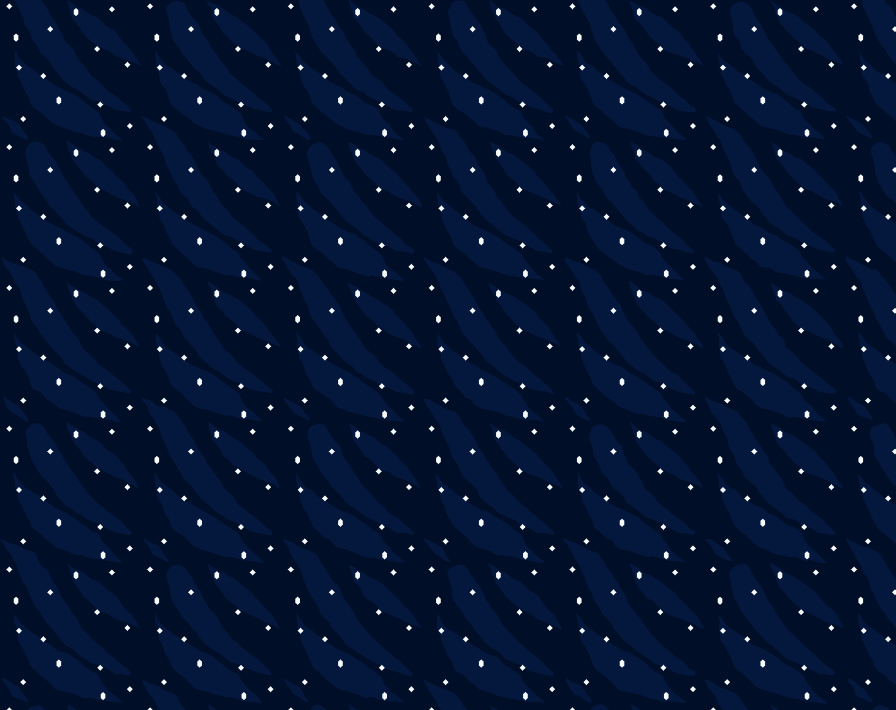
This pattern is drawn by a WebGL 2 fragment shader. Its source:

```glsl
#version 300 es
precision highp float;
// Night sky of square repeats: three tapered cloud streaks per tile and
// a fixed scatter of small and tall stars. Streaks are chains of tapered
// segments; alternate tiles join or split the head of the long streak.

uniform vec2 u_resolution;
out vec4 fragColor;

const float TILES_ACROSS = 6.364;
const vec3 SKY = vec3(0.003, 0.055, 0.152);
const vec3 CLOUD = vec3(0.015, 0.09, 0.24);
const vec3 STAR = vec3(0.97, 0.98, 0.98);

// Streak keys: centre x, centre y (downwards), half width, in tile units.
const vec3 LONG_STREAK[8] = vec3[8](
  vec3(0.26, 0.085, 0.075), vec3(0.31, 0.21, 0.1), vec3(0.37, 0.315, 0.098),
  vec3(0.52, 0.515, 0.086), vec3(0.635, 0.615, 0.07), vec3(0.74, 0.685, 0.055),
  vec3(0.83, 0.74, 0.042), vec3(0.92, 0.785, 0.014));
const vec3 UPPER_STREAK[8] = vec3[8](
  vec3(0.48, 0.01, 0.005), vec3(0.56, 0.11, 0.048), vec3(0.65, 0.19, 0.073),
  vec3(0.75, 0.275, 0.076), vec3(0.85, 0.35, 0.052), vec3(0.92, 0.4, 0.03),
  vec3(0.96, 0.435, 0.015), vec3(0.985, 0.46, 0.005));
const vec3 LOWER_STREAK[8] = vec3[8](
  vec3(0.105, 0.37, 0.004), vec3(0.135, 0.45, 0.025), vec3(0.18, 0.525, 0.055),
  vec3(0.31, 0.68, 0.105), vec3(0.46, 0.78, 0.126), vec3(0.62, 0.86, 0.098),
  vec3(0.73, 0.93, 0.05), vec3(0.86, 0.99, 0.005));

const vec2 SMALL_STARS[10] = vec2[10](
  vec2(0.066, 0.045), vec2(0.357, 0.207), vec2(0.69, 0.348), vec2(0.795, 0.066),
  vec2(0.905, 0.46), vec2(0.135, 0.48), vec2(0.308, 0.54), vec2(0.712, 0.743),
  vec2(0.165, 0.845), vec2(0.922, 0.895));
const vec2 TALL_STARS[4] = vec2[4](
  vec2(0.114, 0.267), vec2(0.418, 0.713), vec2(0.54, 0.086), vec2(0.732, 0.944));

float hash(vec2 p) {
  p = fract(p * vec2(0.1031, 0.1137));
  p += dot(p, p.yx + 33.33);
  return fract((p.x + p.y) * p.x * 17.13);
}

float valueNoise(vec2 p) {
  vec2 i = floor(p), f = fract(p);
  f = f * f * (3.0 - 2.0 * f);
  return mix(mix(hash(i), hash(i + vec2(1, 0)), f.x),
             mix(hash(i + vec2(0, 1)), hash(i + 1.0), f.x), f.y);
}

// Distance to a segment whose half width changes from a.z to b.z.
float taper(vec2 p, vec3 a, vec3 b) {
  vec2 ab = b.xy - a.xy, ap = p - a.xy;
  float t = clamp(dot(ap, ab) / dot(ab, ab), 0.0, 1.0);
  return length(ap - ab * t) - mix(a.z, b.z, t);
}

float streak(vec2 p, vec3 keys[8]) {
  float d = 1.0;
  for (int i = 0; i < 7; i++) d = min(d, taper(p, keys[i], keys[i + 1]));
  return d;
}

// Head of the long streak: joined to the body, or a loose sliver.
float streakHead(vec2 p, bool joined) {
  vec3 shoulder = vec3(0.19, -0.01, 0.078);
  vec3 middle = vec3(0.11, -0.09, 0.034);
  if (joined) return min(taper(p, vec3(0.015, -0.165, 0.008), shoulder),
                         taper(p, shoulder, LONG_STREAK[1]));
  return min(taper(p, vec3(0.025, -0.17, 0.008), middle),
             taper(p, middle, vec3(0.19, -0.02, 0.008)));
}

float clouds(vec2 p, vec2 cell) {
  bool joined = mod(cell.x + cell.y, 2.0) < 0.5 || cell.y == 2.0;
  float d = min(streak(p, LONG_STREAK), streakHead(p, joined));
  d = min(d, min(streak(p, UPPER_STREAK), streak(p, LOWER_STREAK)));
  return d - 0.006 * (hash(cell + 7.0) - 0.5);
}

float stars(vec2 p) {
  float d = 1.0;
  for (int i = 0; i < 10; i++) {
    vec2 q = abs(p - SMALL_STARS[i]);
    d = min(d, (q.x + q.y - 0.021) * 0.707);
  }
  for (int i = 0; i < 4; i++) {
    vec2 q = abs(p - TALL_STARS[i]);
    d = min(d, max(q.x - 0.0165, (q.x * 0.9 + q.y - 0.029) * 0.743));
  }
  return d;
}

float cover(float d, float pixel) {
  return 1.0 - smoothstep(-0.6 * pixel, 0.6 * pixel, d);
}

void main() {
  float pixel = TILES_ACROSS / u_resolution.x;
  vec2 uv = vec2(gl_FragCoord.x, u_resolution.y - gl_FragCoord.y) * pixel;

  // Slightly uneven cloud edges; heads reach up from the tile below.
  vec2 ragged = uv + 0.016 * (vec2(valueNoise(uv * 17.0), valueNoise(uv * 17.0 + 40.0)) - 0.5);
  float cloud = 1.0;
  for (int row = 0; row < 2; row++) {
    vec2 cell = floor(uv) + vec2(0, row);
    cloud = min(cloud, clouds(ragged - cell, cell));
  }

  vec3 color = mix(SKY, CLOUD, cover(cloud, pixel));
  color = mix(color, STAR, cover(stars(fract(uv)), pixel));
  fragColor = vec4(color, 1.0);
}
```
